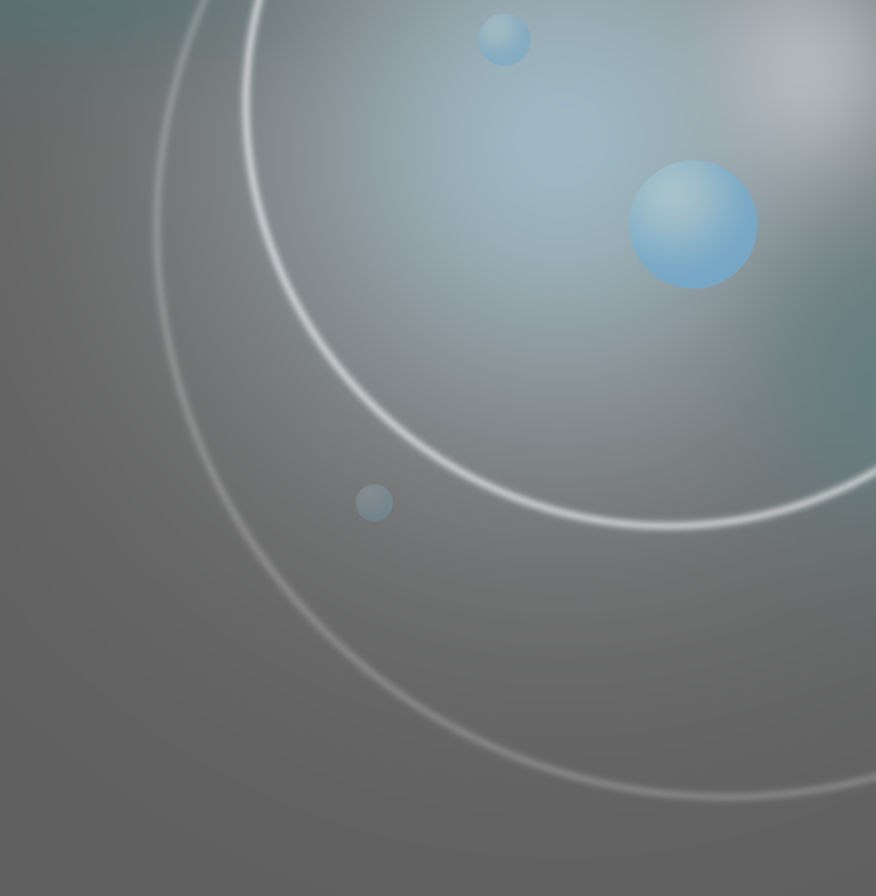
Give the GLSL for this background, as a Shadertoy shader.

```glsl
// Soft grey backdrop with a pale blue glow, teal patches and a white haze,
// crossed by two large blurred rings and three translucent bubbles.
// Lights are Gaussian falloffs; rings and bubbles are circle distances.

// Lengths are in canvas heights, origin at the lower left.
const float DESIGN_ASPECT = 500.0 / 512.0;

const vec3 BASE_GREY   = vec3(0.374, 0.374, 0.374);
const vec3 GLOW_GREY   = vec3(0.245, 0.245, 0.245);
const vec3 GLOW_BLUE   = vec3(0.0, 0.10, 0.142);
const vec3 TEAL_LEFT   = vec3(0.35, 0.45, 0.45);
const vec3 TEAL_RIGHT  = vec3(0.39, 0.50, 0.51);
const vec3 HAZE_WHITE  = vec3(0.71, 0.735, 0.76);
const vec3 BUBBLE_LIT  = vec3(0.66, 0.765, 0.795);
const vec3 BUBBLE_DEEP = vec3(0.46, 0.66, 0.785);

const vec2  GLOW_CENTER = vec2(0.625, 0.844);
const float GREY_SPREAD = 0.436;
const float BLUE_SPREAD = 0.28;

// Rings: center x, center y, radius, opacity
const vec4  RING_INNER = vec4(0.745, 0.884, 0.471, 0.50);
const vec4  RING_OUTER = vec4(0.810, 0.746, 0.6354, 0.18);
const float RING_BLUR  = 0.0058;

// Bubbles: center x, center y, radius, opacity
const vec4 BUBBLES[3] = vec4[3](
    vec4(0.7734, 0.7495, 0.0716, 0.93),
    vec4(0.5625, 0.9557, 0.0293, 0.60),
    vec4(0.4173, 0.4388, 0.0208, 0.27));
const vec2 HIGHLIGHT_OFFSET = vec2(-0.32, 0.48);

// Elliptical Gaussian falloff, 1 at the center
float glow(vec2 p, vec2 center, vec2 spread) {
    vec2 d = (p - center) / spread;
    return exp(-dot(d, d));
}

vec3 backdrop(vec2 p) {
    vec3 color = BASE_GREY;
    color += GLOW_GREY * glow(p, GLOW_CENTER, vec2(GREY_SPREAD));
    color += GLOW_BLUE * glow(p, GLOW_CENTER, vec2(BLUE_SPREAD));
    color = mix(color, TEAL_LEFT, 0.85 * glow(p, vec2(0.06, 1.02), vec2(0.24, 0.10)));
    color = mix(color, TEAL_RIGHT, 0.85 * glow(p, vec2(0.99, 0.58), vec2(0.14, 0.18)));
    return mix(color, HAZE_WHITE, 0.9 * glow(p, vec2(0.898, 0.922), vec2(0.115, 0.125)));
}

// Soft white line along a circle
vec3 addRing(vec3 color, vec2 p, vec4 ring) {
    float d = (length(p - ring.xy) - ring.z) / RING_BLUR;
    return mix(color, vec3(1.0), ring.w * exp(-d * d));
}

// Translucent disc, lit from the upper left
vec3 addBubble(vec3 color, vec2 p, vec4 bubble, float pixel) {
    vec2 q = (p - bubble.xy) / bubble.z;
    float shade = smoothstep(0.0, 1.45, length(q - HIGHLIGHT_OFFSET));
    vec3 tint = mix(BUBBLE_LIT, BUBBLE_DEEP, shade);
    float edge = length(p - bubble.xy) - bubble.z;
    float cover = 1.0 - smoothstep(-pixel, pixel, edge);
    return mix(color, tint, bubble.w * cover);
}

void mainImage(out vec4 fragColor, in vec2 fragCoord) {
    // Keep the layout centered when the canvas shape differs
    vec2 p = fragCoord / iResolution.y;
    p.x += 0.5 * (DESIGN_ASPECT - iResolution.x / iResolution.y);
    float pixel = 1.0 / iResolution.y;

    vec3 color = backdrop(p);
    color = addRing(color, p, RING_OUTER);
    color = addRing(color, p, RING_INNER);
    for (int i = 0; i < 3; i++) {
        color = addBubble(color, p, BUBBLES[i], pixel);
    }
    fragColor = vec4(color, 1.0);
}
```
